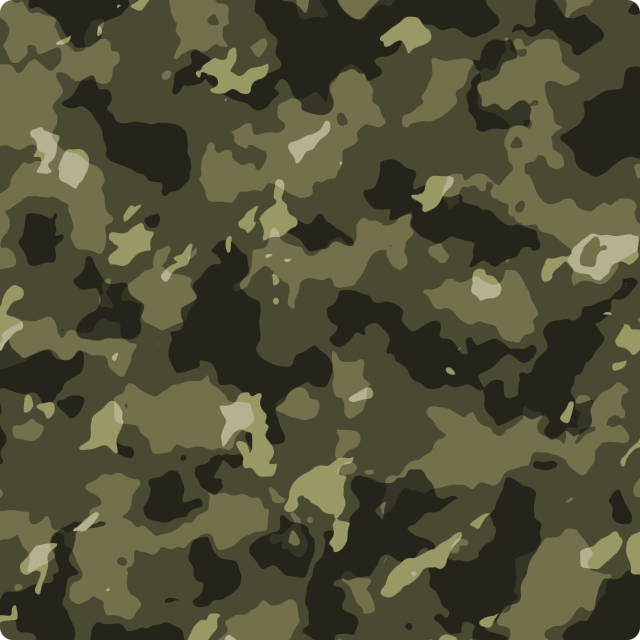
Write a three.js fragment shader that draws this pattern.

```glsl
// Woodland camouflage: layered, ragged-edged olive, dark and pale blotches.
varying vec2 vUv;

#define DARK_SCALE 6.9      // noise cells across the canvas
#define MID_SCALE 7.6
#define LIGHT_SCALE 9.2
#define DARK_LEVEL 0.65     // thresholds in standard deviations
#define MID_LEVEL 0.54
#define LIGHT_LEVEL 1.53
#define AVOIDANCE 0.58      // how strongly mid blotches avoid dark ones
#define GAIN 0.5            // strength of each finer octave
#define WARP_SCALE 27.0     // lobes along the outlines
#define WARP_AMOUNT 0.018
#define CORNER_RADIUS 0.02

const vec3 OLIVE = vec3(0.29, 0.29, 0.20);
const vec3 MOSS  = vec3(0.45, 0.44, 0.30);
const vec3 DARK  = vec3(0.14, 0.14, 0.10);
const vec3 DUSK  = vec3(0.21, 0.21, 0.15);
const vec3 STRAW = vec3(0.60, 0.60, 0.40);
const vec3 PALE  = vec3(0.71, 0.70, 0.57);

// Unit gradient at a lattice point
vec2 gradientAt(vec2 cell) {
  vec3 q = fract(cell.xyx * vec3(0.1031, 0.1030, 0.0973));
  q += dot(q, q.yzx + 33.33);
  float angle = 6.28318 * fract((q.x + q.y) * q.z);
  return vec2(cos(angle), sin(angle));
}

float gradientNoise(vec2 p) {
  vec2 i = floor(p);
  vec2 f = p - i;
  vec2 u = f * f * f * (f * (f * 6.0 - 15.0) + 10.0);
  vec2 e = vec2(1.0, 0.0);
  float bottom = mix(dot(gradientAt(i), f), dot(gradientAt(i + e.xy), f - e.xy), u.x);
  float top = mix(dot(gradientAt(i + e.yx), f - e.yx), dot(gradientAt(i + e.xx), f - e.xx), u.x);
  return mix(bottom, top, u.y);
}

vec2 rotate(vec2 p, float angle) {
  float c = cos(angle), s = sin(angle);
  return vec2(c * p.x + s * p.y, c * p.y - s * p.x);
}

// Three octaves, scaled to about unit variance
float blotches(vec2 p) {
  float sum = 0.0, power = 0.0, amplitude = 1.0;
  for (int i = 0; i < 3; i++) {
    sum += amplitude * gradientNoise(p);
    power += amplitude * amplitude;
    amplitude *= GAIN;
    p = rotate(p, 0.65) * 2.1 + 17.3;
  }
  return sum / (0.216 * sqrt(power));
}

// Small displacement that makes the outlines lobed
vec2 warp(vec2 p, float seed) {
  vec2 q = p * WARP_SCALE + seed;
  return p + WARP_AMOUNT * vec2(gradientNoise(q), gradientNoise(q + 57.4));
}

// Coverage of the region where the field is positive, one pixel soft
float coverage(float field) {
  return clamp(0.5 + field / max(fwidth(field), 0.0001), 0.0, 1.0);
}

void main() {
  // Fields for the three layers
  float darkField = blotches(rotate(warp(vUv, 3.0), 0.4) * DARK_SCALE + 41.0);
  float freeField = blotches(rotate(warp(vUv, 29.0), 1.1) * MID_SCALE + 83.0);
  float midField = sqrt(1.0 - AVOIDANCE * AVOIDANCE) * freeField - AVOIDANCE * darkField;

  // Light patches are drawn out along the rising diagonal
  vec2 diagonal = rotate(warp(vUv, 71.0), 0.85) * vec2(0.78, 1.15);
  float lightField = blotches(diagonal * LIGHT_SCALE + 127.0);

  float dark = coverage(darkField - DARK_LEVEL);
  float mid = coverage(midField - MID_LEVEL);
  float light = coverage(lightField - LIGHT_LEVEL);

  // Overlaps take their own tones, as with translucent paint
  vec3 color = mix(mix(OLIVE, MOSS, mid), mix(DARK, DUSK, mid), dark);
  color = mix(color, mix(STRAW, PALE, mid), light);

  // Rounded canvas corners
  vec2 d = abs(vUv - 0.5) - 0.5 + CORNER_RADIUS;
  float inside = coverage(CORNER_RADIUS - length(max(d, 0.0)));
  gl_FragColor = vec4(mix(vec3(1.0), color, inside), 1.0);
}
```
